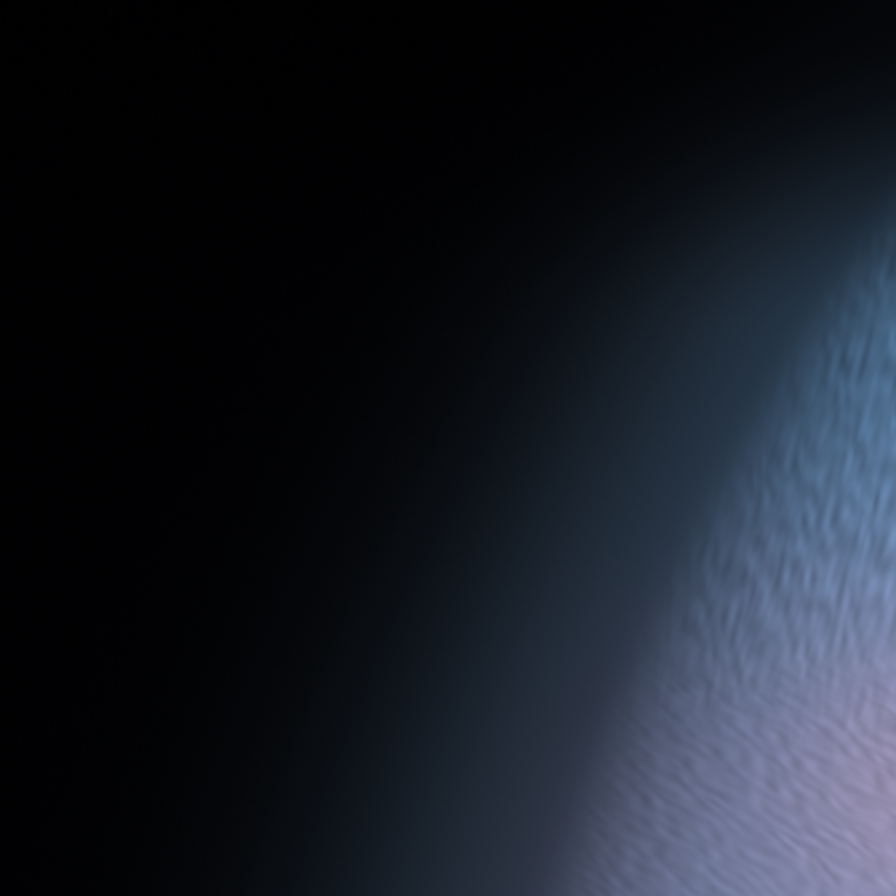
Reproduce this background procedurally as a Shadertoy shader.

```glsl
// Dark backdrop with a cool curved glow on the right, revealing fine leather grain.

#define EDGE_BASE 0.62
#define EDGE_SLOPE 0.30
#define EDGE_BEND 0.25
#define TAIL_WIDTH 0.27
#define TAIL_LEVEL 0.18
#define LIT_LEVEL 0.36
#define LIT_WIDTH 0.14
#define GRAIN_STRENGTH 0.24
#define UPPER_GRAIN vec2(120.0, 46.0)
#define LOWER_GRAIN vec2(65.0, 115.0)

const vec3 LILAC = vec3(0.92, 1.00, 1.27);
const vec3 STEEL = vec3(0.69, 1.00, 1.30);
const vec3 SHADE = vec3(0.73, 1.00, 1.27);
const vec3 WARM = vec3(0.11, 0.03, 0.01);
const vec3 FLOOR = vec3(0.003, 0.003, 0.008);

float hash(vec2 cell) {
    vec3 q = fract(cell.xyx * vec3(0.1031, 0.1030, 0.0973));
    q += dot(q, q.yzx + 33.33);
    return fract((q.x + q.y) * q.z);
}

float valueNoise(vec2 p) {
    vec2 cell = floor(p);
    vec2 f = fract(p);
    f = f * f * (3.0 - 2.0 * f);
    float low = mix(hash(cell), hash(cell + vec2(1.0, 0.0)), f.x);
    float high = mix(hash(cell + vec2(0.0, 1.0)), hash(cell + vec2(1.0)), f.x);
    return mix(low, high, f.y);
}

// Relief lit from the side: difference of two nearby heights.
float relief(vec2 p) {
    p += 0.8 * valueNoise(p * 0.31 + 7.0);
    return valueNoise(p) - valueNoise(p + vec2(0.55, 0.35));
}

// Steep streaks above, flatter wrinkles below.
float leatherGrain(vec2 uv) {
    float upper = relief(vec2(uv.x - 0.22 * uv.y, uv.y) * UPPER_GRAIN);
    float lower = relief(vec2(uv.x, uv.y + 0.45 * uv.x) * LOWER_GRAIN);
    return mix(lower, upper, smoothstep(0.10, 0.34, uv.y));
}

void mainImage(out vec4 fragColor, in vec2 fragCoord) {
    vec2 uv = fragCoord / iResolution.xy;

    // Signed distance across the curved rim of the light
    float rim = EDGE_BASE + EDGE_SLOPE * uv.y + EDGE_BEND * uv.y * uv.y;
    float d = uv.x - rim;

    // Soft tail in the shadow, then a quick rise inside the rim
    float outside = min(d, 0.0) / TAIL_WIDTH;
    float tail = TAIL_LEVEL * exp(-outside * outside) + 0.012 * exp(4.0 * min(d, 0.0));
    float t = d + 0.02;
    float inside = 0.5 * (t + sqrt(t * t + 0.0005));
    float lit = 1.0 - exp(-inside / LIT_WIDTH);
    float topFade = 1.0 - 0.85 * smoothstep(0.62, 1.0, uv.y);
    float level = (tail + LIT_LEVEL * lit) * topFade;

    // Tint shifts from lilac at the bottom to steel blue above
    vec3 tint = mix(LILAC, STEEL, smoothstep(0.08, 0.65, uv.y));
    tint = mix(SHADE, tint, smoothstep(-0.25, 0.08, d));
    vec3 color = FLOOR + tint * level;

    // Warm patch in the lower right corner
    vec2 w = (uv - vec2(1.04, 0.12)) / vec2(0.16, 0.19);
    color += WARM * exp(-dot(w, w));

    // Grain appears only where the surface is lit
    float visible = smoothstep(-0.04, 0.07, d) * mix(0.55, 1.0, smoothstep(0.08, 0.35, uv.y));
    color *= 1.0 + GRAIN_STRENGTH * visible * leatherGrain(uv);

    // Fine dither against banding
    color += (hash(floor(uv * 512.0)) - 0.5) / 255.0;
    fragColor = vec4(clamp(color, 0.0, 1.0), 1.0);
}
```
